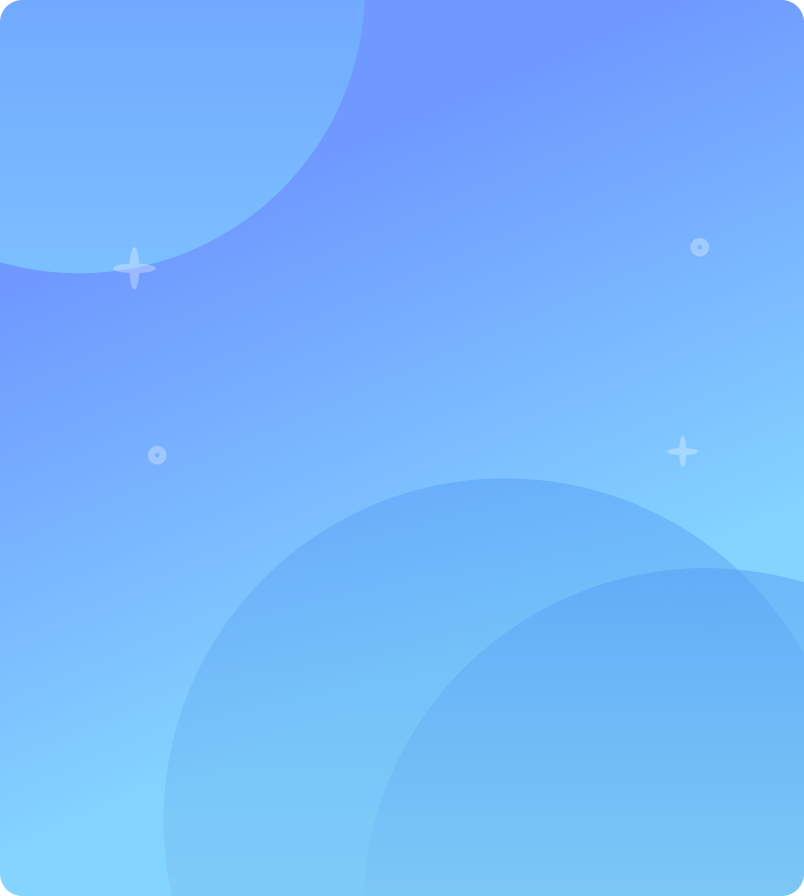
This background is drawn by a WebGL 2 fragment shader. Its source:

```glsl
#version 300 es
precision highp float;

#define SKY_DEEP vec3(0.435, 0.60, 1.00)
#define SKY_PALE vec3(0.515, 0.83, 1.00)
#define SKY_AXIS vec2(0.40, -0.917)
#define DISC_TOP vec3(0.335, 0.62, 0.96)
#define DISC_BASE vec3(0.475, 0.765, 0.95)
#define DISC_ALPHA 0.5
#define MARK_ALPHA 0.30
#define CORNER_RADIUS 0.025
#define RING_RADIUS 0.0091
#define RING_HALF_WIDTH 0.0039
#define GRAIN_CELLS 260.0
#define GRAIN_ALPHA 0.05

uniform vec2 u_resolution;
out vec4 fragColor;

// Antialiased coverage of a signed distance.
float cover(float d) {
    return clamp(0.5 - d * u_resolution.y, 0.0, 1.0);
}

float disc(vec2 p, vec2 center, float radius) {
    return length(p - center) - radius;
}

float ellipse(vec2 p, vec2 radii) {
    float k = length(p / radii);
    return k * (k - 1.0) / max(length(p / (radii * radii)), 0.0001);
}

// Two crossed slim ellipses.
float sparkle(vec2 p, float size) {
    vec2 radii = size * vec2(1.0, 0.23);
    return min(ellipse(p, radii), ellipse(p, radii.yx));
}

float ring(vec2 p) {
    return abs(length(p) - 0.85 * RING_RADIUS + 0.0013) - RING_HALF_WIDTH;
}

float roundedBox(vec2 p, vec2 halfSize, float radius) {
    vec2 q = abs(p) - halfSize + radius;
    return length(max(q, 0.0)) + min(max(q.x, q.y), 0.0) - radius;
}

vec2 hash2(vec2 cell) {
    vec2 s = vec2(dot(cell, vec2(127.1, 311.7)), dot(cell, vec2(269.5, 183.3)));
    return fract(sin(s) * 43758.55);
}

// Distance to the nearest scattered cell point.
float cellular(vec2 p) {
    vec2 cell = floor(p);
    float nearest = 2.0;
    for (int y = -1; y <= 1; y++)
        for (int x = -1; x <= 1; x++) {
            vec2 c = cell + vec2(x, y);
            nearest = min(nearest, length(c + hash2(c) - p));
        }
    return nearest;
}

// Translucent disc, shaded from its crown to the canvas base.
vec3 lowerDisc(vec3 color, vec2 p, vec2 center, float radius) {
    float rise = clamp(p.y / (center.y + radius), 0.0, 1.0);
    vec3 tint = mix(DISC_BASE, DISC_TOP, rise);
    return mix(color, tint, DISC_ALPHA * cover(disc(p, center, radius)));
}

void main() {
    vec2 p = gl_FragCoord.xy / u_resolution.y;
    vec2 canvas = vec2(u_resolution.x / u_resolution.y, 1.0);

    // Diagonal sky
    float along = dot(p - vec2(0.0, 1.0), SKY_AXIS);
    vec3 color = mix(SKY_DEEP, SKY_PALE, clamp((along - 0.306) / 0.579, 0.0, 1.0));

    // Upper disc
    vec3 upperTint = mix(vec3(0.485, 0.75, 1.0), vec3(0.445, 0.665, 1.0),
                         clamp((p.y - 0.695) / 0.305, 0.0, 1.0));
    color = mix(color, upperTint, cover(disc(p, vec2(0.0885, 1.014), 0.319)));

    // Overlapping lower discs
    vec2 frontCenter = vec2(0.788, -0.017);
    color = lowerDisc(color, p, vec2(0.564, 0.0846), 0.3815);
    color = lowerDisc(color, p, frontCenter, 0.383);

    // Faint grain below the crown of the front disc
    float floorLine = mix(0.302, 0.328, smoothstep(0.80, 0.82, p.x));
    float patchEdge = max(max(floorLine - p.y, p.x - 0.843), 0.600 - p.x);
    patchEdge = min(patchEdge, disc(p, vec2(0.796, 0.306), 0.013));
    patchEdge = max(patchEdge, disc(p, frontCenter, 0.381));
    float grain = 1.0 - smoothstep(0.15, 0.55, cellular(p * GRAIN_CELLS));
    color = mix(color, DISC_TOP, 2.0 * GRAIN_ALPHA * grain * cover(patchEdge));

    // Sparkles and rings
    vec2 sparkles[2] = vec2[2](vec2(0.150, 0.7005), vec2(0.762, 0.496));
    vec2 rings[2] = vec2[2](vec2(0.781, 0.724), vec2(0.1755, 0.492));
    float marks = 0.0;
    for (int i = 0; i < 2; i++) {
        float size = mix(0.0236, 0.0172, float(i));
        marks = max(marks, cover(sparkle(p - sparkles[i], size)));
        marks = max(marks, cover(ring(p - rings[i])));
    }
    color = mix(color, vec3(1.0), MARK_ALPHA * marks);

    // Rounded card on white
    float card = cover(roundedBox(p - 0.5 * canvas, 0.5 * canvas, CORNER_RADIUS));
    fragColor = vec4(mix(vec3(1.0), color, card), 1.0);
}
```
